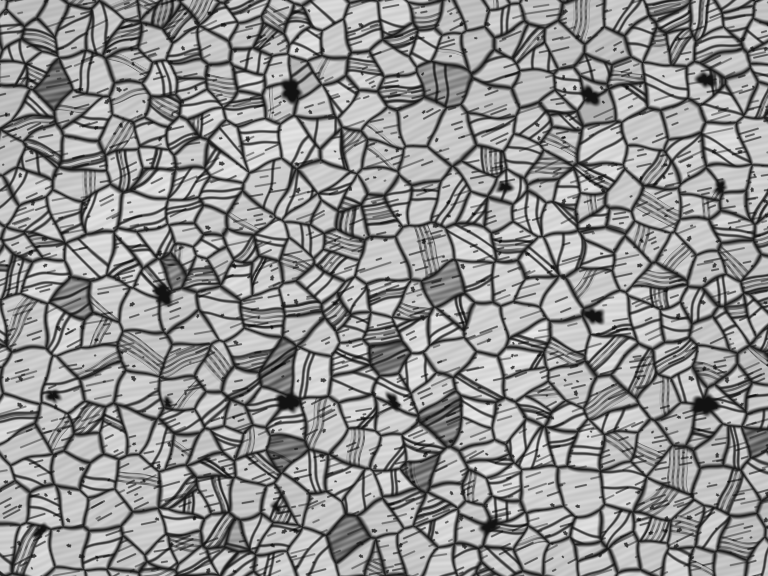
A WebGL 2 fragment shader for this texture:

```glsl
#version 300 es
precision highp float;
uniform vec2 u_resolution;
out vec4 fragColor;

const float GRID = 10.0;

vec3 hash(vec2 p) {
  vec3 q = fract(p.xyx * vec3(0.1031, 0.1030, 0.0973));
  q += dot(q, q.yxz + 33.33);
  return fract((q.xxy + q.yzz) * q.zyx);
}

vec2 rotate(vec2 p, float a) {
  return vec2(cos(a) * p.x + sin(a) * p.y, cos(a) * p.y - sin(a) * p.x);
}

int seedCount(vec2 cell) {
  return 1 + int(4.99 * hash(cell + 71.3).y);
}

// Seeds sit on a jittered ring, so crowded cells yield small grains
vec2 grainSeed(vec2 cell, int k, int count) {
  vec2 jitter = hash(cell * 7.0 + float(k) * vec2(3.1, 1.7) + 19.0).xy - 0.5;
  float a = 6.2832 * (float(k) / float(count) + hash(cell).x);
  float ring = count == 1 ? 0.0 : 0.34;
  return cell + 0.5 + ring * vec2(cos(a), sin(a)) + 0.32 * jitter;
}

// Returns the seed of the grain (xy) and the distance to its boundary (z)
vec3 grains(vec2 p) {
  vec2 home = floor(p), owner = home, nearest = p;
  float best = 1e5;
  for (int y = -1; y <= 1; y++)
  for (int x = -1; x <= 1; x++) {
    vec2 cell = home + vec2(x, y);
    int count = seedCount(cell);
    for (int k = 0; k < count; k++) {
      vec2 s = grainSeed(cell, k, count);
      float d = dot(s - p, s - p);
      if (d < best) { best = d; nearest = s; owner = cell; }
    }
  }
  float edge = 1e5;
  for (int y = -2; y <= 2; y++)
  for (int x = -2; x <= 2; x++) {
    vec2 cell = owner + vec2(x, y);
    int count = seedCount(cell);
    for (int k = 0; k < count; k++) {
      vec2 s = grainSeed(cell, k, count), gap = s - nearest;
      if (dot(gap, gap) > 1e-5)
        edge = min(edge, dot(0.5 * (s + nearest) - p, normalize(gap)));
    }
  }
  return vec3(nearest, edge);
}

// Short scratches, one per cell of a stretched grid
float dashes(vec2 p, vec2 size, float density) {
  vec2 q = p / size;
  vec3 h = hash(floor(q) + 5.0);
  vec2 f = (fract(q) - vec2(0.5, 0.3 + 0.4 * h.y)) * size;
  f.x = max(abs(f.x) - 0.4 * size.x * h.z, 0.0);
  return step(h.x, density) * smoothstep(0.0030, 0.0004, length(f));
}

// Scattered dark spots with uneven rims
float spots(vec2 p, float size, float density, float radius, float blur) {
  vec2 q = p / size;
  vec3 h = hash(floor(q) + 43.0), g = hash(floor(q) + 87.0);
  vec2 f = (fract(q) - 0.35 - 0.3 * g.xy) * size;
  float a = atan(f.y, f.x);
  float rim = 1.0 + 0.2 * sin(2.0 * a + 6.0 * h.y) + 0.12 * sin(5.0 * a + 9.0 * h.z);
  float r = radius * (0.4 + 0.6 * h.z) * rim;
  return step(h.x, density) * smoothstep(r + blur, r - blur, length(f));
}

void main() {
  vec2 p = gl_FragCoord.xy / u_resolution.y;
  vec2 bent = p + 0.0035 * sin(p.yx * 43.0 + vec2(0.0, 2.0))
                + 0.0015 * sin(p.yx * 97.0 + p * 31.0);
  vec3 grain = grains(bent * GRID);
  vec2 local = bent - grain.xy / GRID;
  float edge = grain.z / GRID;
  vec3 look = hash(grain.xy * 57.0), twin = hash(grain.xy * 83.0 + 11.0);

  // Polished face with faint grinding streaks
  vec2 along = rotate(p, 0.32 + 0.35 * (look.x - 0.5));
  float streak = sin(along.y * 410.0 + 2.0 * sin(along.x * 17.0))
               * sin(along.y * 173.0 + along.x * 23.0 + 6.0 * look.y);
  float tone = 0.80 + 0.08 * (look.y - 0.5) + 0.035 * streak;
  tone += 0.02 * sin(p.x * 7.0 + 2.0 * sin(p.y * 5.0));
  tone *= 1.0 - 0.42 * smoothstep(0.95, 0.99, look.z) * (1.0 + 0.5 * streak);

  // Scratches and pits
  float scratched = 0.15 + 0.35 * twin.x * twin.x;
  tone *= 1.0 - 0.55 * dashes(along + look.xy, vec2(0.042, 0.009), scratched);
  tone *= 1.0 - 0.40 * dashes(along + look.yz, vec2(0.075, 0.012), 0.3);
  tone *= 1.0 - 0.70 * spots(p, 0.022, 0.14, 0.0042, 0.0016);

  // Twin bands: a pair of straight lines, sometimes hatched between
  float across = rotate(local, 0.5 + 2.6 * (twin.y - 0.5)).y;
  float band = abs(across - 0.03 * (look.x - 0.5)) - 0.003 - 0.014 * twin.z;
  float twinned = step(0.42, look.y);
  tone *= 1.0 - 0.72 * twinned * smoothstep(0.0042, 0.0003, abs(band));
  float hatch = smoothstep(0.1, 0.9, 0.5 + 0.5 * sin(across * 760.0 + 6.0 * look.z));
  float hatched = step(0.62, twin.x) * smoothstep(0.001, -0.001, band);
  tone *= 1.0 - hatched * (0.08 + 0.5 * hatch * (0.7 + 0.3 * streak));

  // Etched boundaries of slightly varying width
  float width = 0.0066 + 0.0010 * sin(p.x * 29.0 + 3.0 * sin(p.y * 23.0));
  tone = mix(0.09, tone, smoothstep(-0.001, width, edge));

  // Large soft pores
  float pore = spots(bent, 0.19, 0.42, 0.019, 0.006);
  tone = mix(tone, 0.07, pore);

  vec2 centred = gl_FragCoord.xy / u_resolution - 0.5;
  tone *= 1.03 - 0.14 * dot(centred, centred);
  fragColor = vec4(vec3(clamp(tone, 0.0, 1.0)), 1.0);
}
```
